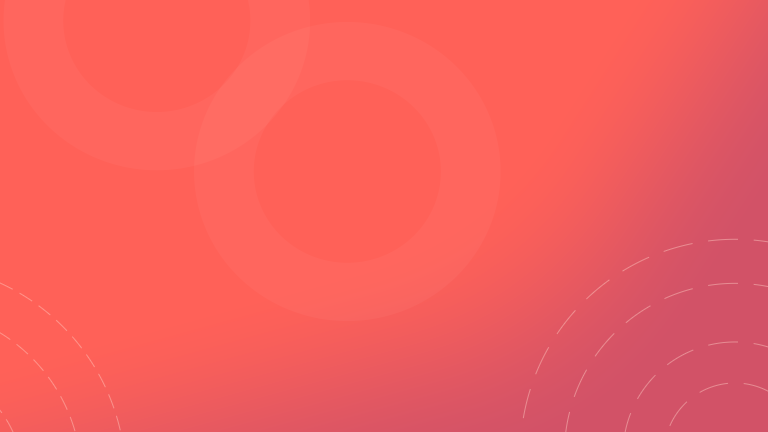
Give the GLSL for this background, as a Shadertoy shader.

```glsl
const vec3 CORAL = vec3(1.0, 0.380, 0.345);
const vec3 PLUM = vec3(0.823, 0.322, 0.405);
const vec3 BLUSH = vec3(1.0, 0.82, 0.78);

// Antialiased coverage of a signed distance (negative inside)
float coverage(float dist, float pixel) {
    return clamp(0.5 - dist / pixel, 0.0, 1.0);
}

float smoothMax(float a, float b, float blend) {
    float h = max(blend - abs(a - b), 0.0) / blend;
    return max(a, b) + 0.25 * blend * h * h;
}

// Signed distance from a line through a point
float lineSide(vec2 p, vec2 point, vec2 normal) {
    return dot(p - point, normalize(normal));
}

// Wide, slightly flattened ring
float ring(vec2 p, vec2 center, float inner, float outer, float pixel) {
    float radius = length((p - center) * vec2(1.0, 1.025));
    return coverage(max(radius - outer, inner - radius), pixel);
}

// Thin dashed circle; arc length runs anticlockwise from the top
float dashedCircle(vec2 p, vec2 center, float radius, float period, float phase, float pixel) {
    const float HALF_WIDTH = 0.00116;
    const float DASH_SHARE = 0.656;
    vec2 q = p - center;
    float arc = atan(-q.x, q.y) * radius;
    float along = abs(mod(arc - phase + 0.5 * period, period) - 0.5 * period);
    float across = abs(length(q) - radius) - HALF_WIDTH;
    return coverage(across, pixel) * coverage(along - 0.5 * DASH_SHARE * period, pixel);
}

// Concentric dashed circles; the innermost has its own phase shift
float dashedGroup(vec2 p, vec2 center, float period, float phase, float innerShift, float pixel) {
    float radii[4] = float[4](0.497, 0.395, 0.2593, 0.1643);
    float ink = 0.0;
    for (int i = 0; i < 4; i++) {
        float shift = i == 3 ? innerShift : 0.0;
        ink = max(ink, dashedCircle(p, center, radii[i], period, phase + shift, pixel));
    }
    return ink;
}

// Coral field falling into plum past two softly joined lines
vec3 backdrop(vec2 p) {
    float right = lineSide(p, vec2(1.785, 0.977), vec2(0.841, -0.541));
    float lower = lineSide(p, vec2(0.926, 0.112), vec2(0.265, -0.964));
    float depth = smoothMax(right, lower, 0.2);
    return mix(CORAL, PLUM, smoothstep(-0.30, 0.24, depth));
}

void mainImage(out vec4 fragColor, in vec2 fragCoord) {
    float pixel = 1.0 / iResolution.y;
    vec2 p = fragCoord * pixel;
    vec3 color = backdrop(p);

    // Translucent overlapping rings
    const float RING_ALPHA = 0.035;
    color = mix(color, vec3(1.0), RING_ALPHA * ring(p, vec2(0.363, 0.952), 0.2166, 0.3548, pixel));
    color = mix(color, vec3(1.0), RING_ALPHA * ring(p, vec2(0.804, 0.603), 0.2166, 0.3548, pixel));

    // Dashed arcs in the lower corners
    const float PERIOD = 0.1058;
    float arcs = dashedGroup(p, vec2(1.7014, -0.0509), PERIOD, 0.0278, 0.0231, pixel);
    arcs = max(arcs, dashedGroup(p, vec2(-0.206, -0.1074), 0.5 * PERIOD, -0.0162, 0.0, pixel));
    color = mix(color, BLUSH, 0.45 * arcs);

    fragColor = vec4(color, 1.0);
}
```
